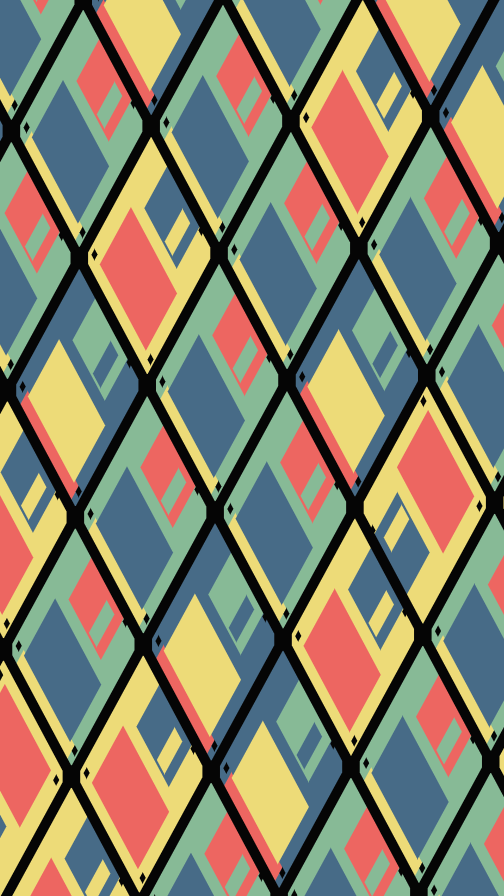
A Shadertoy shader for this pattern:

```glsl
// Harlequin lattice: slanted diamond cells behind thick black bars and knots.
// Space is sheared so each cell is a unit square; all parts are boxes in it,
// and a short code per row picks the colour scheme of each cell.

#define ORIGIN vec2(0.3203, 0.5755)       // a lattice node, canvas height = 1
#define STEP_RIGHT vec2(0.0758, -0.1419)  // cell edge running down to the right
#define STEP_LEFT vec2(-0.0802, -0.1474)  // cell edge running down to the left
#define BAR_HALF 0.0056
#define KNOT_HALF vec2(0.0098, 0.0127)
#define KNOT_CHAMFER 0.006
#define STUD_HALF 0.022                   // small black diamonds, in cell units
#define BLACK vec3(0.02)
#define BLUE vec3(0.28, 0.42, 0.53)
#define GREEN vec3(0.53, 0.73, 0.59)
#define YELLOW vec3(0.93, 0.86, 0.47)
#define RED vec3(0.93, 0.40, 0.38)

// Four base-4 digits per row: 0 green, 1 blue, 2 yellow, 3 yellow turned over
const int ROW_CODES[8] = int[8](68, 96, 8, 17, 194, 36, 27, 2);

int cellKind(ivec2 cell) {
    int row = cell.x + cell.y + 4;
    int column = ((cell.x - cell.y) >> 1) + 2;
    return (ROW_CODES[row & 7] >> (2 * (column & 3))) & 3;
}

float coverage(float dist) {
    return clamp(0.5 - dist * iResolution.y, 0.0, 1.0);
}

// Coverage of the box lo..hi in cell units; span is the cell's true thickness
float boxMask(vec2 q, vec2 lo, vec2 hi, vec2 span) {
    vec2 d = (abs(q - 0.5 * (lo + hi)) - 0.5 * (hi - lo)) * span;
    return coverage(max(d.x, d.y));
}

float studMask(vec2 q, vec2 center, vec2 span) {
    return boxMask(q, center - STUD_HALF, center + STUD_HALF, span);
}

vec3 cellColor(vec2 q, int kind, vec2 span) {
    // Green scheme by default
    vec3 ground = GREEN, large = BLUE, small = RED, stripe = YELLOW;
    if (kind == 1) {
        ground = BLUE; large = YELLOW; small = GREEN; stripe = RED;
    } else if (kind >= 2) {
        ground = YELLOW; large = RED; small = BLUE; stripe = YELLOW;
    }
    if (kind == 3) q = 1.0 - q;

    vec3 color = ground;
    color = mix(color, stripe, boxMask(q, vec2(0.15, 0.86), vec2(0.90, 1.1), span));
    color = mix(color, large, boxMask(q, vec2(0.174, 0.446), vec2(0.853, 0.88), span));
    color = mix(color, small, boxMask(q, vec2(0.276, -0.1), vec2(0.752, 0.356), span));
    color = mix(color, ground, boxMask(q, vec2(0.557, 0.09), vec2(0.67, 0.338), span));

    // Studs in the corners
    float studs = studMask(q, vec2(0.922, 0.88), span);
    studs = max(studs, studMask(q, vec2(0.097, 0.88), span));
    studs = max(studs, studMask(q, vec2(0.78, 0.037), span));
    return mix(color, BLACK, studs);
}

void mainImage(out vec4 fragColor, in vec2 fragCoord) {
    vec2 p = fragCoord / iResolution.y - ORIGIN;
    mat2 lattice = mat2(STEP_RIGHT, STEP_LEFT);
    vec2 uv = inverse(lattice) * p;
    vec2 q = fract(uv);
    vec2 span = abs(determinant(lattice)) / vec2(length(STEP_LEFT), length(STEP_RIGHT));

    vec3 color = cellColor(q, cellKind(ivec2(floor(uv))), span);

    // Bars along the cell edges
    vec2 edge = (0.5 - abs(q - 0.5)) * span;
    float bars = min(edge.x, edge.y) - BAR_HALF;

    // Chamfered knots at the crossings
    vec2 r = abs(lattice * (uv - floor(uv + 0.5)));
    vec2 side = r - KNOT_HALF;
    float corner = (side.x + side.y + KNOT_CHAMFER) * 0.7071;
    float knot = max(max(side.x, side.y), corner);

    color = mix(color, BLACK, coverage(min(bars, knot)));
    fragColor = vec4(color, 1.0);
}
```
